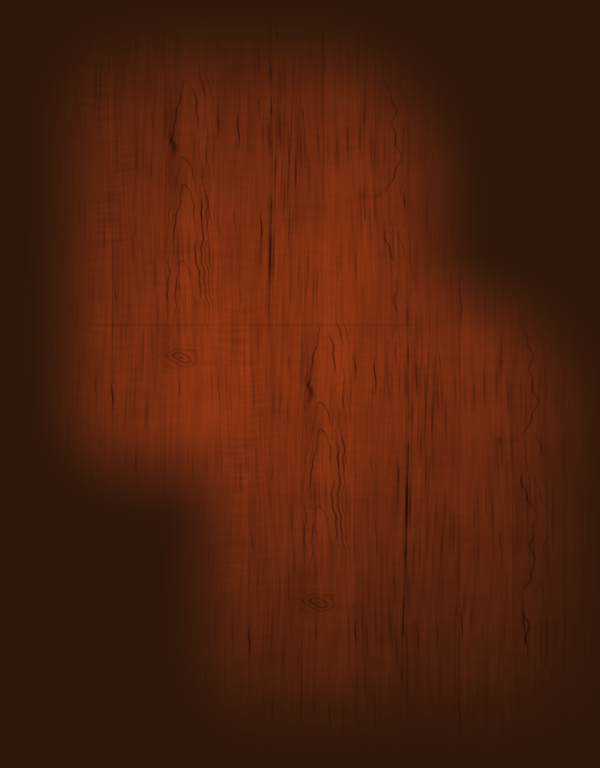
A Shadertoy shader for this texture:

```glsl
#define SHADE vec3(0.180, 0.090, 0.042)
#define GLOW vec3(0.570, 0.212, 0.078)
#define GLOW_CENTER vec2(0.365, 0.555)
#define GLOW_FALLOFF 5.2
#define SHEET_CENTER vec2(0.334, 0.661)
#define SHEET_HALF vec2(0.270, 0.308)
#define SHEET_SHIFT vec2(0.178, -0.319)
#define CORNER 0.13
#define PLANK_START 0.215
#define PLANK_WIDTH 0.0685
#define GRAIN 0.20
#define LINES 0.62

vec2 hash2(vec2 p) {
    return fract(sin(vec2(dot(p, vec2(127.1, 311.7)), dot(p, vec2(269.5, 183.3)))) * 43758.5);
}

// Distance to the nearest scattered point
float cellular(vec2 p) {
    vec2 cell = floor(p), f = p - cell;
    float nearest = 4.0;
    for (int y = -1; y <= 1; y++)
        for (int x = -1; x <= 1; x++) {
            vec2 o = vec2(x, y);
            vec2 d = o + hash2(cell + o) - f;
            nearest = min(nearest, dot(d, d));
        }
    return sqrt(nearest);
}

float stroke(float d, float width) {
    return exp(-d * d / (width * width));
}

// Soft window that is 1 between lo and hi
float span(float v, float lo, float hi, float soft) {
    return smoothstep(lo - soft, lo + soft, v) * (1.0 - smoothstep(hi - soft, hi + soft, v));
}

float sheetMask(vec2 p) {
    vec2 d = p - SHEET_CENTER;
    float corner = CORNER + 0.08 * smoothstep(-0.1, 0.1, d.x) * smoothstep(-0.1, 0.1, d.y);
    d = abs(d) - SHEET_HALF + corner;
    float edge = length(max(d, 0.0)) + min(max(d.x, d.y), 0.0) - corner;
    return smoothstep(0.045, -0.11, edge);
}

// Nested parabolic growth rings below an apex
float arches(vec2 p, vec2 apex, float bend) {
    vec2 d = p - apex;
    d.x += 0.0022 * sin(d.y * 47.0) + 0.0012 * sin(d.y * 131.0 + 1.0) + 0.0006 * sin(d.y * 290.0);
    float level = d.y + bend * d.x * d.x;
    float slope = length(vec2(1.0, 2.0 * bend * d.x));
    float ring = abs(fract(level / 0.10 + 0.5) - 0.5) * 0.10 / slope;
    return stroke(ring, 0.0012) * span(d.x, -0.022, 0.034, 0.012) * span(d.y, -0.18, 0.01, 0.03);
}

// Darkening knot with oval rings
float knot(vec2 p, vec2 center) {
    vec2 d = (p - center) * vec2(1.0, 1.75);
    float r = length(d + 0.003 * sin(d.yx * 190.0 + 0.7));
    float rings = 0.5 + 0.5 * cos(r * 640.0);
    return stroke(r, 0.023) * (0.2 + 0.7 * rings);
}

// One upright tick in each of a few random cells
float flecks(vec2 p) {
    vec2 grid = p * vec2(37.0, 9.0), cell = floor(grid);
    vec2 seed = hash2(cell + 7.0), shape = hash2(cell + 19.0);
    vec2 local = fract(grid) - vec2(0.3 + 0.4 * seed.x, 0.35 + 0.3 * shape.x);
    local.x += (shape.y - 0.5) * 0.4 * local.y + 0.03 * sin(local.y * 17.0);
    float reach = 0.06 + 0.16 * shape.y;
    return step(0.68, seed.y) * stroke(local.x, 0.042) * span(local.y, -reach, reach, 0.12);
}

float woodTone(vec2 p) {
    // Planks
    float plank = (p.x - PLANK_START) / PLANK_WIDTH;
    float id = floor(plank), across = plank - id;
    float tone = mix(hash2(vec2(id - 1.0, 3.0)).x, hash2(vec2(id, 3.0)).x, smoothstep(0.0, 0.03, across));
    float seam = stroke(min(across, 1.0 - across) * PLANK_WIDTH, 0.0012);
    float dark = 0.12 * tone + 0.14 * seam * (0.5 + 0.5 * sin(p.y * 9.0 + id * 2.0));
    dark += 0.09 * span(p.x, 0.2155, 0.235, 0.001 + 0.2 * max(p.x - 0.22, 0.0)) * span(p.y, 0.50, 0.92, 0.08);

    // Long fibres, fine pores and broad mottling
    vec2 warped = p + vec2(0.003 * sin(p.y * 13.0 + p.x * 20.0), 0.0);
    float fibre = 0.4 * cellular(warped * vec2(75.0, 4.5)) + 0.6 * cellular(warped * vec2(230.0, 12.0));
    dark += GRAIN * (fibre - 0.38);
    float patches = cellular(p * vec2(13.0, 9.0));
    float pores = smoothstep(0.34, 0.06, cellular(warped * vec2(125.0, 8.0) + 5.0));
    dark += 0.16 * pores * smoothstep(0.2, 0.7, patches);
    dark += 0.08 * (cellular(p * vec2(13.0, 18.0)) - 0.5);

    // Uneven ripples lying across the fibres
    float ripple = cellular(p * vec2(22.0, 170.0) + vec2(0.0, 0.5 * sin(p.x * 60.0))) - 0.5;
    dark += ripple * (0.05 + 0.13 * span(p.x, 0.10, 0.16, 0.025) * smoothstep(0.3, 0.7, patches));

    // Figured plank: two cathedrals and bark marks
    float lines = 0.40 * arches(p, vec2(0.242, 0.895), 230.0);
    lines += 0.46 * arches(p, vec2(0.240, 0.760), 310.0);
    lines += 0.60 * stroke(p.x - 0.224 - 0.003 * sin(p.y * 150.0), 0.004) * stroke(p.y - 0.805, 0.020);
    lines += 0.35 * stroke(p.x - 0.257, 0.005) * stroke(p.y - 0.790, 0.018);
    lines += 0.50 * flecks(p);

    // Long crack with thin companions bending to its right
    float crack = p.x - 0.349 - 0.005 * sin(p.y * 7.0 - 4.0);
    lines += 0.60 * stroke(crack, 0.0014) * span(p.y, 0.40, 0.95, 0.10);
    for (int i = 1; i <= 5; i++) {
        float n = float(i);
        float strand = crack - 0.007 * n - 0.010 * sin(p.y * 6.0 + n * 0.25);
        lines += 0.26 * stroke(strand, 0.0012) * span(p.y, 0.60, 0.94, 0.08);
    }

    // Wavering ring edges near the right side
    float waver = p.x - 0.511 - 0.007 * sin(p.y * 33.0) - 0.004 * sin(p.y * 88.0 + 1.0) - 0.002 * sin(p.y * 215.0);
    lines += 0.36 * (stroke(waver, 0.0014) + 0.5 * stroke(waver - 0.018, 0.0013)) * span(p.y, 0.42, 0.90, 0.04);
    lines += 0.45 * stroke(p.y - 0.746 - 0.002 * sin(p.x * 140.0), 0.004) * stroke(p.x - 0.482, 0.014);

    // Wear breaks the lines up along their length
    float wear = 0.25 + 1.0 * smoothstep(0.15, 0.75, cellular(p * vec2(45.0, 21.0) + 3.0));
    dark += LINES * (lines * wear + 0.55 * knot(p, vec2(0.238, 0.535)));
    return 1.0 - clamp(dark, -0.12, 0.65);
}

void mainImage(out vec4 fragColor, in vec2 fragCoord) {
    vec2 p = fragCoord / iResolution.y;
    vec2 lower = p - SHEET_SHIFT;
    float upperMask = sheetMask(p), lowerMask = sheetMask(lower);

    // Two overlapping sheets share one warm glow
    vec2 away = p - GLOW_CENTER;
    float light = 1.0 - (1.0 - upperMask) * (1.0 - lowerMask);
    light *= exp(-GLOW_FALLOFF * dot(away, away));
    vec3 color = mix(SHADE, GLOW, light);

    // The lower sheet covers most of the overlap
    float upperGrain = upperMask * (1.0 - 0.75 * lowerMask);
    color *= mix(1.0, woodTone(p), upperGrain) * mix(1.0, woodTone(lower), lowerMask);

    // Faint level joint
    color *= 1.0 - 0.07 * stroke(p.y - 0.577, 0.0014) * span(p.x, 0.09, 0.56, 0.06);
    fragColor = vec4(color, 1.0);
}
```
